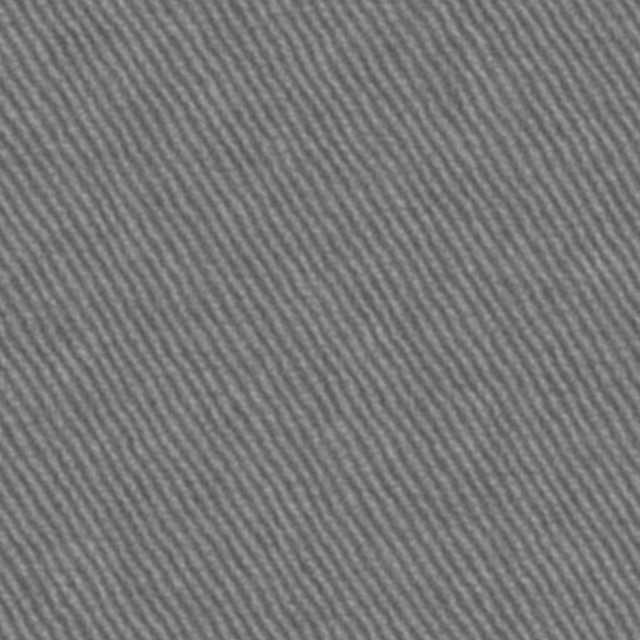
This texture is drawn by a WebGL 2 fragment shader. Its source:

```glsl
#version 300 es
precision highp float;
// Grey twill cloth: steep diagonal ribs of beaded thread with uneven wear.

uniform vec2 u_resolution;
out vec4 fragColor;

const float TAU = 6.2831853;

// Random unit vector for a lattice point
vec2 gradientAt(vec2 cell) {
  vec3 p = fract(cell.xyx * vec3(0.1031, 0.1030, 0.0973));
  p += dot(p, p.yzx + 33.33);
  float angle = TAU * fract((p.x + p.y) * p.z);
  return vec2(cos(angle), sin(angle));
}

// Gradient noise, roughly -0.7 to 0.7
float gradientNoise(vec2 p) {
  vec2 cell = floor(p);
  vec2 f = p - cell;
  vec2 blend = f * f * f * (f * (f * 6.0 - 15.0) + 10.0);
  float a = dot(gradientAt(cell), f);
  float b = dot(gradientAt(cell + vec2(1, 0)), f - vec2(1, 0));
  float c = dot(gradientAt(cell + vec2(0, 1)), f - vec2(0, 1));
  float d = dot(gradientAt(cell + vec2(1, 1)), f - vec2(1, 1));
  return mix(mix(a, b, blend.x), mix(c, d, blend.x), blend.y);
}

void main() {
  vec2 uv = gl_FragCoord.xy / u_resolution;

  // Ribs: 39 across and 24.5 down, drifting slightly from straight
  float drift = 0.45 * gradientNoise(uv * 4.0 + 7.3)
              + 0.22 * gradientNoise(uv * 19.0 + 31.7)
              + 0.13 * gradientNoise(uv * 62.0 + 53.1);
  float ribPhase = dot(uv, vec2(39.0, 24.5)) + drift;
  float rib = cos(TAU * ribPhase);

  // Beads: three weft threads per rib, visible on the raised part
  float rowPhase = uv.y * 73.5 - uv.x * 8.0
                 + 0.8 * gradientNoise(uv * vec2(24.0, 16.0) + 11.9);
  float bead = cos(TAU * rowPhase) * smoothstep(-0.4, 1.0, rib);

  // Uneven yarn: broad mottling, thread streaks and fine fibres
  float mottle = gradientNoise(uv * 11.0 + 3.1) + gradientNoise(uv * 29.0 + 83.7);
  float streaks = gradientNoise(uv * vec2(22.0, 78.0) + 17.3)
                + gradientNoise(uv * vec2(115.0, 30.0) + 41.9);
  float clumps = gradientNoise(uv * 80.0 + 67.7);
  float fibres = gradientNoise(uv * 145.0 + 23.9);

  float contrast = 0.074 + 0.022 * gradientNoise(uv * 14.0 + 91.3);
  float grey = 0.468 + contrast * rib + 0.015 * bead
             + 0.026 * mottle + 0.028 * streaks
             + (0.052 + 0.02 * rib) * clumps + 0.055 * fibres;

  fragColor = vec4(vec3(clamp(grey, 0.3, 0.72)), 1.0);
}
```
